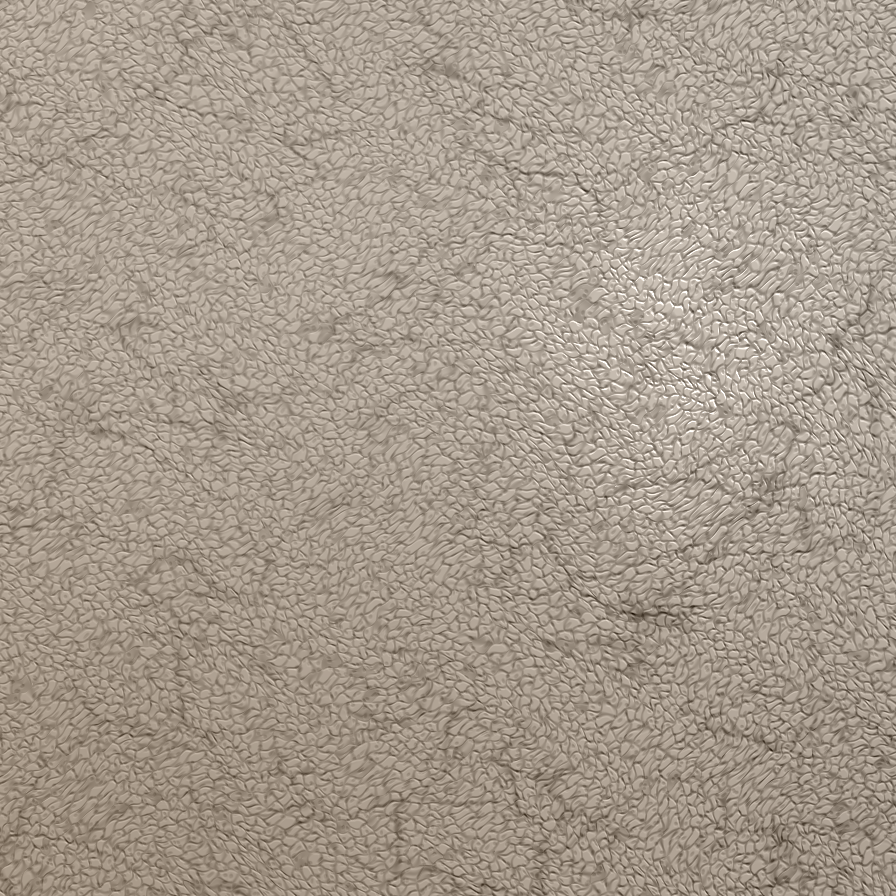
Give the GLSL for this texture, as a Shadertoy shader.

```glsl
// Worn beige leather: fine embossed grain, long creases and a soft glossy patch.

const float GRAIN_SCALE   = 88.0;   // grains across the canvas
const float GRAIN_STRETCH = 1.45;   // elongation along the local direction
const float CREASE_SCALE  = 8.0;    // large folds across the canvas
const float CREASE_DEPTH  = 0.55;
const float RELIEF_STEP   = 0.0015; // distance used to measure the slope
const float SLOPE_SHADE   = 0.14;
const float GROOVE_SHADE  = 0.16;
const float MEAN_HEIGHT   = 0.60;
const vec2  LIGHT_DIR     = vec2(0.35, 0.94);
const vec2  GLOSS_CENTER  = vec2(0.77, 0.61);
const vec2  GLOSS_RADIUS  = vec2(0.17, 0.20);
const vec3  GLOSS_COLOR   = vec3(0.34, 0.35, 0.37);

const vec3 TOP_LEFT     = vec3(0.685, 0.637, 0.583);
const vec3 TOP_RIGHT    = vec3(0.680, 0.643, 0.598);
const vec3 BOTTOM_LEFT  = vec3(0.610, 0.552, 0.487);
const vec3 BOTTOM_RIGHT = vec3(0.610, 0.562, 0.510);

vec2 hash22(vec2 p) {
    vec3 q = fract(vec3(p.xyx) * vec3(0.1031, 0.1030, 0.0973));
    q += dot(q, q.yzx + 33.33);
    return fract((q.xx + q.yz) * q.zy);
}

// Smooth, slowly varying field in about -1..1
float waves(vec2 p) {
    return 0.5 * sin(p.x + 1.7 * sin(p.y * 0.8 + 1.0))
         + 0.5 * sin(p.y * 1.3 + 1.9 * sin(p.x * 0.7 + 2.0));
}

vec2 warp(vec2 p) {
    p += 0.012 * sin(p.yx * vec2(21.0, 17.0) + vec2(0.5, 2.0));
    p += 0.004 * sin(p.yx * vec2(67.0, 59.0) + p * 31.0);
    return p + 0.0012 * sin(p.yx * vec2(290.0, 330.0) + p * 140.0);
}

// Nearest and second nearest cell distances, measured along a turned, stretched metric
vec2 cells(vec2 p, float angle, float stretch) {
    vec2 id = floor(p), f = fract(p), nearest = vec2(8.0);
    float c = cos(angle), s = sin(angle);
    mat2 turn = mat2(c, -s, s, c);
    for (int y = -1; y <= 1; y++)
    for (int x = -1; x <= 1; x++) {
        vec2 cell = vec2(x, y);
        vec2 d = turn * (cell + hash22(id + cell) - f);
        float dist = length(d * vec2(1.0, stretch));
        nearest.y = min(nearest.y, max(nearest.x, dist));
        nearest.x = min(nearest.x, dist);
    }
    return nearest;
}

// Leather height: rounded grains, small pits and broken folds
float height(vec2 uv) {
    vec2 p = warp(uv);
    float angle = 0.25 + 0.7 * waves(uv * 9.0) + 0.7 * smoothstep(0.4, 0.9, uv.x);

    vec2 grain = cells(p * GRAIN_SCALE, angle, GRAIN_STRETCH);
    float depth = 0.75 + 0.25 * waves(uv * 190.0);
    float h = 1.0 - depth * (1.0 - smoothstep(0.0, 0.5, grain.y - grain.x));

    vec2 pits = cells(p * GRAIN_SCALE * 1.25 + 41.0, angle, 1.0);
    h -= 0.45 * (1.0 - smoothstep(0.08, 0.36, pits.x));

    for (int i = 0; i < 2; i++) {
        float layer = float(i);
        float scale = CREASE_SCALE * (1.0 + 1.1 * layer);
        vec2 fold = cells(p * scale * vec2(0.75, 1.25) + 17.0 * layer, 0.3 * layer, 1.3);
        float width = 0.009 * scale;
        float line = 1.0 - smoothstep(0.0, width, fold.y - fold.x);
        float fade = smoothstep(-0.3, 0.6, waves(uv * (13.0 + 8.0 * layer) + 3.0 * layer));
        h -= CREASE_DEPTH * line * fade;
    }
    return h;
}

void mainImage(out vec4 fragColor, in vec2 fragCoord) {
    vec2 uv = fragCoord / iResolution.xy;

    // Broad uneven tone
    vec3 color = mix(mix(BOTTOM_LEFT, BOTTOM_RIGHT, uv.x),
                     mix(TOP_LEFT, TOP_RIGHT, uv.x), smoothstep(0.0, 0.75, uv.y));
    color += 0.008 * waves(uv * 8.0 + 4.0);

    // Relief lit from above
    float h = height(uv);
    float slope = h - height(uv + LIGHT_DIR * RELIEF_STEP);
    float contrast = 0.9 + 0.3 * smoothstep(0.3, 0.9, uv.x);
    color += contrast * (SLOPE_SHADE * slope + GROOVE_SHADE * (h - MEAN_HEIGHT));

    // Patchy sheen with bright glints on the lit edges
    vec2 g = (uv - GLOSS_CENTER) / GLOSS_RADIUS;
    float gloss = exp(-dot(g, g)) * (0.75 + 0.25 * waves(uv * 35.0));
    float glint = smoothstep(0.05, 0.7, slope);
    color += GLOSS_COLOR * gloss * (0.16 + glint);

    fragColor = vec4(clamp(color, 0.0, 1.0), 1.0);
}
```
